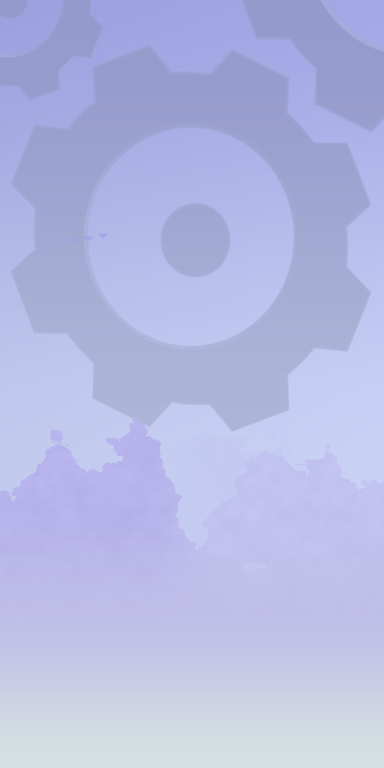
Write a WebGL 1 fragment shader that draws this background.

```glsl
precision highp float;
uniform vec2 u_resolution;

const vec2 CANVAS = vec2(1.0, 2.0);
const vec3 SKY_TOP = vec3(0.615, 0.64, 0.885);
const vec3 SKY_LOW = vec3(0.775, 0.81, 0.945);
const vec3 GEAR_TOP = vec3(0.585, 0.605, 0.805);
const vec3 GEAR_LOW = vec3(0.675, 0.71, 0.84);
const vec3 GEAR_RIM = vec3(0.70, 0.73, 0.89);
const vec3 CLOUD_LEFT = vec3(0.71, 0.695, 0.92);
const vec3 CLOUD_RIGHT = vec3(0.75, 0.755, 0.93);
const vec3 HAZE_MID = vec3(0.75, 0.745, 0.905);
const vec3 HAZE_LOW = vec3(0.84, 0.88, 0.885);
const vec3 BIRD = vec3(0.62, 0.63, 0.89);

const float GEAR_STRETCH = 1.06;
const float GEAR_SHEAR = 0.055;
const float TOOTH_STEP = 0.785398;
const float TOOTH_TIP = 0.475;
const float TOOTH_HALF = 0.0805;
const float FLANK_SLOPE = 0.37;
const float BODY_RADIUS = 0.409;
const float HOLE_RADIUS = 0.268;
const float HUB_RADIUS = 0.091;
const float RIM_WIDTH = 0.013;
const float CLOUD_BASE = 0.72;

vec2 hash2(vec2 p) {
  return fract(sin(vec2(dot(p, vec2(127.1, 311.7)), dot(p, vec2(269.5, 183.3)))) * 4375.85);
}

// Distance to the nearest scattered point
float cellular(vec2 p) {
  vec2 cell = floor(p), f = fract(p);
  float nearest = 2.0;
  for (int j = -1; j <= 1; j++) {
    for (int i = -1; i <= 1; i++) {
      vec2 o = vec2(float(i), float(j));
      nearest = min(nearest, length(o + hash2(cell + o) - f));
    }
  }
  return nearest;
}

float billows(vec2 p) {
  float sum = 0.0, gain = 0.5;
  for (int i = 0; i < 4; i++) {
    sum += gain * (0.5 - cellular(p));
    p = mat2(1.6, 1.2, -1.2, 1.6) * p + 3.7;
    gain *= 0.55;
  }
  return sum;
}

float bump(float x, float center, float width) {
  float d = (x - center) / width;
  return exp(-d * d);
}

float cloudRidge(float x) {
  return CLOUD_BASE + 0.13 * bump(x, 0.16, 0.055) + 0.16 * bump(x, 0.37, 0.075)
    - 0.16 * bump(x, 0.52, 0.06) + 0.09 * bump(x, 0.71, 0.08) + 0.10 * bump(x, 0.85, 0.05);
}

float gearOutline(vec2 g) {
  g.y += GEAR_SHEAR * g.x;
  float a = mod(atan(g.x, g.y), TOOTH_STEP) - 0.5 * TOOTH_STEP;
  float r = length(g);
  vec2 q = r * vec2(cos(a), abs(sin(a)));
  float flank = q.y - TOOTH_HALF - FLANK_SLOPE * (TOOTH_TIP - q.x);
  return min(r - BODY_RADIUS, max(q.x - TOOTH_TIP, flank * 0.938));
}

vec3 addGear(vec3 col, vec2 p, vec2 center, float size, float px) {
  vec2 g = (p - center) / size;
  g.y /= GEAR_STRETCH;
  float soft = px / size;
  float hole = length(g + vec2(0.0, -0.003)) - HOLE_RADIUS;
  float ring = max(gearOutline(g), -hole);
  float hub = length(g - vec2(0.012, -0.005)) - HUB_RADIUS;
  float shape = min(ring, hub);
  vec3 metal = mix(GEAR_LOW, GEAR_TOP, smoothstep(0.85, 1.95, p.y));
  // Bevel catches light on the lower left of the hole, faintly on all edges
  float side = smoothstep(-0.3, 0.9, dot(normalize(g + 0.0001), vec2(-0.8, -0.6)));
  float bevel = (1.0 - smoothstep(RIM_WIDTH * 0.6, RIM_WIDTH, abs(hole))) * (0.12 + 0.4 * side);
  float edge = 0.25 * (1.0 - smoothstep(0.0, 0.009, abs(shape)));
  metal = mix(metal, GEAR_RIM, max(bevel, edge));
  return mix(col, metal, 1.0 - smoothstep(-soft, soft, shape));
}

void main() {
  vec2 p = gl_FragCoord.xy / u_resolution * CANVAS;
  float px = 1.0 / u_resolution.x;
  vec3 col = mix(SKY_LOW, SKY_TOP, smoothstep(0.0, 1.0, 0.1 + 0.8 * (p.y - 0.85) / 1.15));
  col += 0.03 * (p.x - 0.5);

  // Ragged cloud bank with a paler veil above the gap
  float puff = billows(p * vec2(9.0, 11.0));
  float fine = billows(p * vec2(24.0, 30.0) + 8.0);
  float ridge = cloudRidge(p.x + 0.10 * puff);
  float depth = ridge - p.y + 0.13 * puff + 0.07 * fine;
  float veil = 0.84 - p.y + 0.2 * puff + 0.1 * fine;
  veil = smoothstep(-0.01, 0.03, veil) * bump(p.x, 0.60, 0.16);
  col = mix(col, CLOUD_RIGHT, 0.4 * veil);
  vec3 cloud = mix(CLOUD_LEFT, CLOUD_RIGHT, smoothstep(0.38, 0.58, p.x));
  cloud += 0.035 * puff + 0.03 * fine;
  cloud = mix(cloud, HAZE_MID, 1.0 - smoothstep(0.35, 0.68, p.y));
  cloud = mix(HAZE_LOW, cloud, smoothstep(-0.02, 0.42, p.y));
  float gap = length((p - vec2(0.65, 0.523)) / vec2(0.035, 0.014)) + 2.0 * fine;
  float cover = smoothstep(-0.004, 0.008, depth) * mix(0.35, 1.0, smoothstep(0.85, 1.1, gap));
  col = mix(col, cloud, cover);

  // Large gear, small corner gear and a second large one
  col = addGear(col, p, vec2(0.497, 1.380), 1.0, px);
  col = addGear(col, p, vec2(0.020, 2.005), 0.53, px);
  col = addGear(col, p, vec2(1.075, 2.146), 1.0, px);

  // Tiny birds beside the hole
  for (int i = 0; i < 3; i++) {
    float k = float(i);
    vec2 b = p - vec2(0.19 + 0.039 * k, 1.371 + 0.007 * k);
    b.y -= 0.5 * abs(b.x);
    float bird = length(b / vec2(0.011, 0.006)) - 1.0;
    col = mix(col, BIRD, 0.7 * (1.0 - smoothstep(-0.3, 0.3, bird)));
  }
  gl_FragColor = vec4(col, 1.0);
}
```
